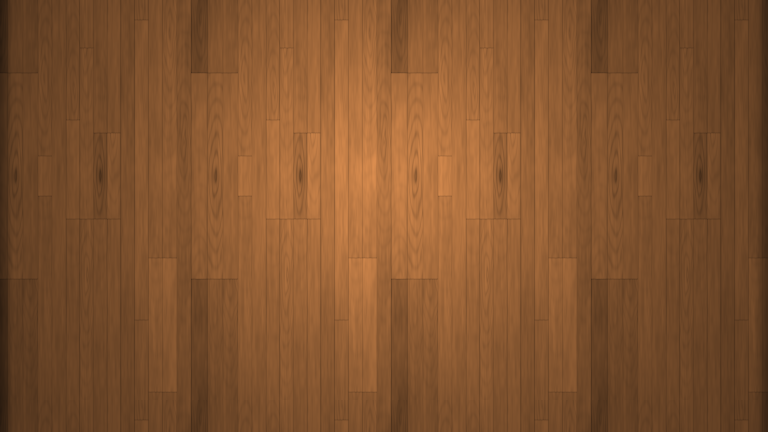
A WebGL 2 fragment shader for this texture:

```glsl
#version 300 es
precision highp float;
// Narrow wooden floor planks in a repeating tile, lit by a soft warm spotlight.

uniform vec2 u_resolution;
out vec4 fragColor;

const float PLANKS = 14.0;

// Upper and lower butt joint of each plank column, as fractions of the tile.
const vec2 JOINTS[14] = vec2[14](
  vec2(.1825, .6975), vec2(.1825, .6975), vec2(.1825, .6975), vec2(.39, .49),
  vec2(-1), vec2(.3, .5475), vec2(.12, .5475), vec2(.3325, .5475),
  vec2(.3325, .5475), vec2(-1), vec2(.05, .8), vec2(.645, .98),
  vec2(.645, .98), vec2(-1));

// Tone shift of each column: outside and between its joints.
const vec2 TONES[14] = vec2[14](
  vec2(-.19, -.02), vec2(-.09, .0), vec2(-.07, -.01), vec2(.01, .08),
  vec2(-.01), vec2(.01, .04), vec2(.0, .03), vec2(-.02, -.06),
  vec2(.0, .05), vec2(-.05), vec2(.01, .03), vec2(.01, .07),
  vec2(.02, .09), vec2(-.08));

float hash(vec2 p) {
  return fract(sin(dot(p, vec2(127.1, 311.7))) * 43758.5453);
}

// Value noise that repeats vertically after the given number of rows.
float noise(vec2 p, float rows) {
  vec2 i = floor(p), f = fract(p);
  f = f * f * (3.0 - 2.0 * f);
  float y0 = mod(i.y, rows), y1 = mod(i.y + 1.0, rows);
  return mix(mix(hash(vec2(i.x, y0)), hash(vec2(i.x + 1.0, y0)), f.x),
             mix(hash(vec2(i.x, y1)), hash(vec2(i.x + 1.0, y1)), f.x), f.y);
}

// Relative brightness of the wood; pos is in canvas heights.
float wood(vec2 pos) {
  vec2 tile = fract(vec2(pos.x + .0208, 1.0 - pos.y) / vec2(.463, .926));
  float v = tile.y;

  // Slightly uneven plank widths
  float spread = 1.0 - tile.x;
  float column = (tile.x - .05 * sin(3.14159 * tile.x) * spread * spread) * PLANKS;
  int index = clamp(int(column), 0, 13);
  float across = fract(column) - .5;
  vec2 joint = JOINTS[index];
  float between = step(joint.x, v) - step(joint.y, v);
  float id = float(index) + 20.0 * between;
  float tone = 1.0 + mix(TONES[index].x, TONES[index].y, between);

  // Long fibres and broad stains
  float x = across + id * 7.0;
  tone += .10 * (noise(vec2(x * 8.0, v * 14.0), 14.0) - .5);
  tone += .07 * (noise(vec2(x * 13.0, v * 45.0), 45.0) - .5);
  tone += .07 * (noise(vec2(x * 1.5, v * 9.0), 9.0) - .5);

  // Arched growth rings around a centre, with eye-shaped knots in two planks
  bool knotted = between > .5 && (index == 1 || index == 7);
  float centre = knotted ? .44 : hash(vec2(id, 3.0));
  float bend = noise(vec2(x * 2.0, v * 16.0), 16.0) - .5;
  vec2 q = vec2(across + .3 * bend, v - centre);
  float radius = length(q * vec2(1.0, 4.0));
  float rings = pow(.5 + .5 * sin(radius * 36.0 + bend * 3.0), 3.0);
  float figure = knotted ? .16 : .10 * smoothstep(.2, .8, hash(vec2(id, 8.0)));
  tone -= figure * rings * exp(-radius * .9);
  if (knotted) {
    float core = length(vec2(across, q.y * 9.0));
    tone -= .22 * exp(-core * core * 28.0);
  }

  // Dark seams along the sides and at the joints
  float side = (.5 - abs(across)) * .463 / PLANKS;
  float end = min(abs(v - joint.x), abs(v - joint.y)) * .926;
  float depth = .05 + .13 * hash(vec2(float(index), 5.0));
  tone -= depth * (1.0 - smoothstep(.0004, .0022, side));
  tone -= .13 * (1.0 - smoothstep(.0004, .0022, end));
  return tone;
}

void main() {
  // Four samples per pixel smooth the plank edges
  float tone = 0.0;
  for (int i = 0; i < 4; i++) {
    vec2 shift = vec2(i % 2, i / 2) * .5 - .25;
    tone += wood((gl_FragCoord.xy + shift) / u_resolution.y) * .25;
  }

  // Spotlight above the middle, with shaded left and right borders
  vec2 pos = gl_FragCoord.xy / u_resolution.y;
  float width = u_resolution.x / u_resolution.y;
  float reach = length(pos - vec2(width * .5, .6));
  float light = .30 + .48 * exp(-1.9 * pow(reach, 1.35));
  float border = min(pos.x, width - pos.x);
  light *= mix(.6, 1.0, smoothstep(-.005, .035, border));

  vec3 timber = vec3(1.0, .645, .362);
  fragColor = vec4(timber * light * tone * 1.02, 1.0);
}
```
